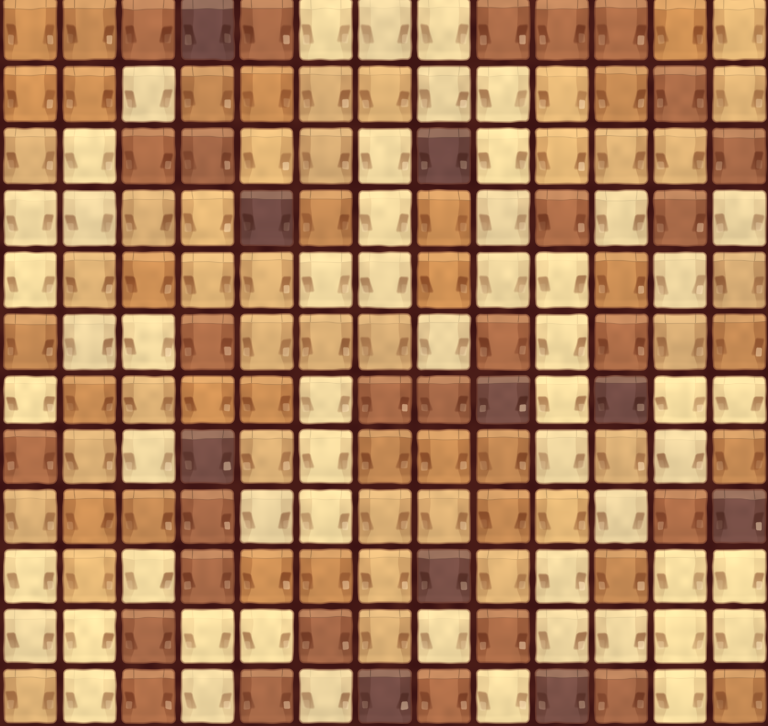
Write a Shadertoy shader that draws this pattern.

```glsl
// A wall of 13 x 12 glazed square tiles in cream, amber and brown on dark grout.
// Each cell is a rounded box; a sine hash picks its glaze and shifts its bevels,
// side notches and bright chips, while value noise roughens edges and glaze.

const float COLUMNS = 13.0;
const float ROWS = 12.0;
const vec3 GROUT = vec3(0.23, 0.07, 0.07);
const vec3 GROUT_EDGE = vec3(0.39, 0.18, 0.13);

float hash(vec2 p) {
    return fract(sin(dot(p, vec2(127.1, 311.7))) * 43758.55);
}

float noise(vec2 p) {
    vec2 i = floor(p), f = fract(p);
    f = f * f * (3.0 - 2.0 * f);
    vec2 e = vec2(1.0, 0.0);
    return mix(mix(hash(i), hash(i + e.xy), f.x),
               mix(hash(i + e.yx), hash(i + e.xx), f.x), f.y);
}

float roundedBox(vec2 p, vec2 halfSize, float radius) {
    vec2 d = abs(p) - halfSize + radius;
    return length(max(d, 0.0)) + min(max(d.x, d.y), 0.0) - radius;
}

// Coverage of the inside of a distance field
float fill(float d, float soft) {
    return 1.0 - smoothstep(-soft, soft, d);
}

// Grout line k as a fraction of the height from the top; lower rows are shorter
float rowEdge(float k) {
    float upper = 0.0014 + 0.0854 * k - 0.008 * step(k, 0.5);
    return k < 6.5 ? upper : 1.0 - (ROWS - k) * 0.0825;
}

vec3 glaze(float pick, float tint) {
    vec3 c = vec3(0.97, 0.88, 0.66);                        // cream
    c = mix(c, vec3(0.90, 0.73, 0.49), step(0.32, pick));   // sand
    c = mix(c, vec3(0.82, 0.58, 0.35), step(0.52, pick));   // amber
    c = mix(c, vec3(0.69, 0.44, 0.30), step(0.72, pick));   // brown
    c = mix(c, vec3(0.48, 0.32, 0.29), step(0.93, pick));   // plum
    return c * mix(vec3(0.95, 0.94, 0.95), vec3(1.03, 1.02, 0.98), tint);
}

// Face of one tile; s runs 0..1 from its top left corner
vec3 tileFace(vec2 s, vec2 id, float px) {
    float pick = hash(id + 3.7);
    float depth = smoothstep(0.1, 0.6, pick);
    float soft = max(0.014, px);
    vec3 base = glaze(pick, hash(id + 9.2));
    vec3 c = base * (1.03 - 0.09 * s.y);

    // Painterly bend of the inner shapes
    vec2 w = s + 0.035 * (vec2(noise(s * 4.0 + id * 7.0),
                               noise(s * 4.0 + id * 7.0 + 40.0)) - 0.5);
    float right = step(0.5, w.x);
    float flank = abs(w.x - 0.5);
    vec2 sideId = id + vec2(right * 17.0, 5.0);
    float sideVary = hash(sideId);

    // Shaded flanks beside a flat centre panel that flares at the foot
    float panel = 0.27 + 0.06 * smoothstep(0.65, 0.95, w.y)
                + 0.02 * (hash(id + 2.1) - 0.5);
    float flankMask = smoothstep(panel - soft, panel + soft, flank);
    c = mix(c, c * vec3(0.86, 0.80, 0.77), flankMask * mix(0.3, 0.8, depth));

    // Lit bevel along the top, split by two short seams
    float bevel = 0.15 + 0.04 * hash(id + 6.3);
    float topMask = 1.0 - smoothstep(bevel - soft, bevel + soft, w.y);
    vec3 lit = mix(base * 1.04, vec3(0.98, 0.84, 0.62), 0.28 * depth);
    c = mix(c, lit, topMask * 0.85);
    float split = fill(abs(flank - 0.28) - 0.008, soft) * topMask;
    float ledge = fill(abs(w.y - bevel) - 0.006, soft);
    c *= 1.0 - 0.22 * max(split, ledge * 0.7) * mix(0.2, 1.0, depth);

    // Dark notch on each side, deeper toward its top
    vec2 notchAt = vec2(0.335 + 0.02 * (sideVary - 0.5), 0.58);
    vec2 notchSize = vec2(0.085, 0.13 + 0.03 * hash(sideId + 1.3));
    vec2 n = vec2(flank, w.y) - notchAt;
    n.x += 0.25 * n.y;
    float notch = fill(roundedBox(n, notchSize, 0.04), soft * 1.5);
    float notchDark = mix(0.5, 0.9, hash(sideId + 4.4)) * (1.0 - 0.35 * smoothstep(-0.1, 0.15, n.y));
    c = mix(c, base * vec3(0.64, 0.49, 0.43), notch * notchDark);

    // Bright chip in the notch, stronger on the right
    vec2 chipAt = vec2(0.365, 0.66 + 0.03 * (sideVary - 0.5));
    float chip = fill(roundedBox(vec2(flank, w.y) - chipAt, vec2(0.058, 0.075), 0.03), soft);
    float shine = mix(0.15, 0.7, sideVary) * mix(0.55, 1.0, right);
    c = mix(c, mix(base, vec3(0.98, 0.87, 0.72), 0.7), chip * shine);

    // Pale foot and mottled glaze
    c = mix(c, base * 1.03, 0.55 * smoothstep(0.82, 0.9, w.y));
    return c * (0.96 + 0.08 * noise(s * 5.0 + id * 11.0));
}

void mainImage(out vec4 fragColor, in vec2 fragCoord) {
    vec2 uv = fragCoord / iResolution.xy;
    float px = COLUMNS / iResolution.x;                     // one pixel in column widths
    float x = uv.x * COLUMNS - 0.015;
    float down = 1.0 - uv.y;
    float row = 0.0;
    for (float k = 1.0; k < ROWS; k++) row += step(rowEdge(k), down);

    // Cell coordinates measured in column widths
    float toColumns = COLUMNS * iResolution.y / iResolution.x;
    float top = rowEdge(row);
    vec2 cell = vec2(1.0, (rowEdge(row + 1.0) - top) * toColumns);
    vec2 local = vec2(fract(x), (down - top) * toColumns);
    vec2 id = vec2(floor(x), row);
    vec2 halfTile = 0.5 * cell - 0.043;

    // Rounded tile with a slightly uneven outline
    vec2 wall = vec2(x, down * toColumns);
    float rough = 0.022 * (noise(wall * 5.0) - 0.5);
    float d = roundedBox(local - 0.5 * cell, halfTile, 0.085) + rough;

    vec3 grout = mix(GROUT, GROUT_EDGE, 0.45 * noise(wall * 4.0 + 20.0));
    vec2 s = (local - 0.5 * cell) / (2.0 * halfTile) + 0.5;
    vec3 face = tileFace(s, id, px);
    face = mix(face, GROUT_EDGE, 0.65 * smoothstep(-0.045, 0.0, d));
    vec3 color = mix(grout, face, fill(d, max(0.012, px * 0.75)));
    fragColor = vec4(color, 1.0);
}
```
